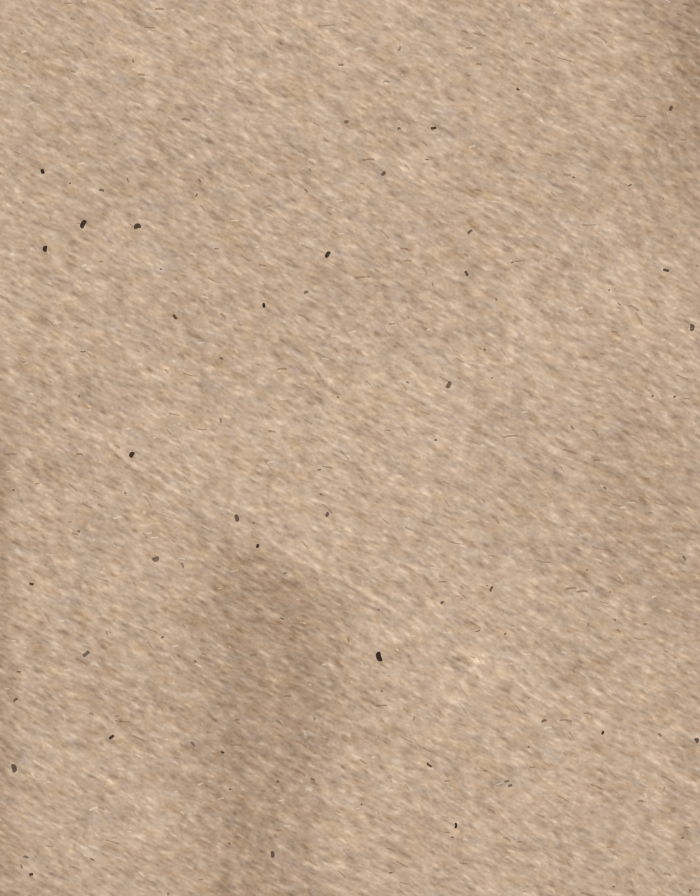
A Shadertoy shader for this texture:

```glsl
// Recycled kraft paper: slanted pulp grain, dark specks, loose fibres and soft folds.
// Grain is stretched cellular noise, mottling is layered sines, and flecks are
// short capsules scattered one per cell. Lengths are in canvas heights.

const vec3 PAPER = vec3(0.757, 0.658, 0.561);
const vec3 TONE_TINT = vec3(1.0, 1.0, 0.95);
const vec3 WARM_SHIFT = vec3(0.012, 0.0, -0.018);
const vec3 SPECK_COLOR = vec3(0.22, 0.17, 0.14);
const vec3 FIBRE_COLOR = vec3(0.48, 0.36, 0.26);
const vec3 PALE_COLOR = vec3(0.92, 0.86, 0.78);

const float GRAIN_ANGLE = -0.50;
const float FINE_GRAIN = 0.079;
const float COARSE_GRAIN = 0.042;
const float TOOTH = 0.042;
const float MOTTLE = 0.022;

const vec2 FOLD_START = vec2(0.0, 0.57);
const vec2 FOLD_CROSS = vec2(0.535, 0.262);
const vec2 FOLD_END = vec2(0.80, 0.110);
const vec2 SIDE_FOLD_TOP = vec2(0.58, 0.70);
const vec2 SIDE_FOLD_FOOT = vec2(0.465, 0.155);

vec3 hash3(vec2 p) {
    vec3 q = fract(p.xyx * vec3(0.1031, 0.1030, 0.0973));
    q += dot(q, q.yxz + 33.33);
    return fract((q.xxy + q.yzz) * q.zyx);
}

vec2 turn(vec2 p, float angle) {
    float c = cos(angle), s = sin(angle);
    return vec2(c * p.x + s * p.y, c * p.y - s * p.x);
}

// Cellular noise: each cell adds a soft blob of random tone, centred on zero.
float cellNoise(vec2 p) {
    vec2 cell = floor(p);
    float sum = 0.0;
    for (int j = -1; j <= 1; j++)
    for (int i = -1; i <= 1; i++) {
        vec2 id = cell + vec2(i, j);
        vec3 h = hash3(id + 200.0);
        vec2 d = p - id - h.xy;
        sum += (2.0 * h.z - 1.0) * exp(-4.0 * dot(d, d));
    }
    return sum;
}

float sineMottle(vec2 p) {
    float sum = 0.0, gain = 0.5;
    for (int i = 0; i < 5; i++) {
        p = turn(p, 1.1) + 1.7;
        sum += gain * sin(p.x + 1.3 * sin(p.y)) * cos(0.8 * p.y + sin(0.7 * p.x));
        p *= 1.8;
        gain *= 0.75;
    }
    return sum;
}

float segmentDistance(vec2 p, vec2 a, vec2 b) {
    vec2 ab = b - a;
    return length(p - a - ab * clamp(dot(p - a, ab) / dot(ab, ab), 0.0, 1.0));
}

float bell(float x) {
    return exp(-x * x);
}

// Coverage of random capsules; size holds half length and radius.
float flecks(vec2 p, float cells, float share, vec2 size, float spread, float seed) {
    float pixel = 0.8 / iResolution.y, cover = 0.0;
    vec2 cell = floor(p * cells);
    for (int j = -1; j <= 1; j++)
    for (int i = -1; i <= 1; i++) {
        vec2 id = cell + vec2(i, j);
        vec3 place = hash3(id + seed);
        vec3 shape = hash3(id + seed + 71.0);
        vec2 d = turn(p - (id + place.xy) / cells, GRAIN_ANGLE + spread * (shape.x - 0.5));
        float halfLength = size.x * mix(0.2, 1.0, shape.y * shape.y);
        d.y += 0.25 * (shape.z - 0.5) * d.x * d.x / halfLength;
        d.x -= clamp(d.x, -halfLength, halfLength);
        float edge = length(d) - size.y * mix(0.4, 1.0, shape.z * shape.z);
        float ink = (1.0 - smoothstep(-pixel, pixel, edge)) * mix(0.5, 1.0, shape.x);
        cover = max(cover, ink * step(place.z, share));
    }
    return cover;
}

// Broad light and shade of the bent sheet, with thin pale creases.
float foldTone(vec2 p, float aspect) {
    vec2 q = p + 0.003 * vec2(sin(31.0 * p.y), sin(43.0 * p.x) + 0.5 * sin(97.0 * p.x));
    vec2 along = normalize(FOLD_END - FOLD_START);
    float side = dot(q - FOLD_START, vec2(-along.y, along.x));
    float wear = 0.55 + 0.45 * sin(23.0 * p.x + 2.0 * sin(11.0 * p.y));
    float sideFold = min(segmentDistance(q, SIDE_FOLD_TOP, FOLD_CROSS),
                         segmentDistance(q, FOLD_CROSS, SIDE_FOLD_FOOT));
    float tone = (0.3 + wear) * (0.050 * bell(side / 0.0025) - 0.022 * bell((side + 0.006) / 0.004));
    tone += wear * (0.035 * bell(sideFold / 0.003) + 0.012 * bell(sideFold / 0.018));
    tone += 0.06 * bell(length(q - FOLD_CROSS) / 0.009);

    float below = smoothstep(0.004, -0.025, side);
    float valley = smoothstep(0.19, 0.27, p.x) * smoothstep(0.40, 0.33, p.x);
    tone -= below * (0.062 * valley + 0.008);
    tone -= 0.035 * bell(length((p - vec2(0.70, 0.40)) * vec2(14.0, 8.0)));
    tone += 0.015 * bell(length((p - vec2(0.46, 0.27)) * vec2(9.0, 4.0)));
    tone -= 0.085 * smoothstep(aspect - 0.09, aspect, p.x) * smoothstep(0.60, 1.0, p.y);
    tone -= 0.06 * smoothstep(0.025, 0.0, p.x) * smoothstep(0.65, 0.45, p.y);
    return tone;
}

void mainImage(out vec4 fragColor, in vec2 fragCoord) {
    vec2 p = fragCoord / iResolution.y;
    float mottle = sineMottle(9.0 * p);
    vec2 grain = turn(p, GRAIN_ANGLE) + 0.003 * mottle;

    float tone = FINE_GRAIN * cellNoise(grain * vec2(105.0, 285.0));
    tone += COARSE_GRAIN * cellNoise(turn(grain, -0.15) * vec2(52.0, 140.0) + 40.0);
    tone += TOOTH * cellNoise(grain * vec2(270.0, 400.0) + 90.0);
    tone += MOTTLE * mottle + foldTone(p, iResolution.x / iResolution.y);

    vec3 color = PAPER + tone * TONE_TINT;
    color += WARM_SHIFT * cellNoise(grain * vec2(60.0, 110.0) + 150.0);
    color = mix(color, PALE_COLOR, 0.6 * flecks(p, 40.0, 0.30, vec2(0.004, 0.0013), 1.8, 300.0));
    color = mix(color, FIBRE_COLOR, 0.5 * flecks(p, 38.0, 0.32, vec2(0.008, 0.0012), 1.2, 500.0));
    color = mix(color, SPECK_COLOR, 0.6 * flecks(p, 24.0, 0.20, vec2(0.0020, 0.0015), 3.0, 900.0));
    color = mix(color, SPECK_COLOR, flecks(p, 12.0, 0.26, vec2(0.0030, 0.0028), 5.0, 700.0));
    fragColor = vec4(color, 1.0);
}
```
